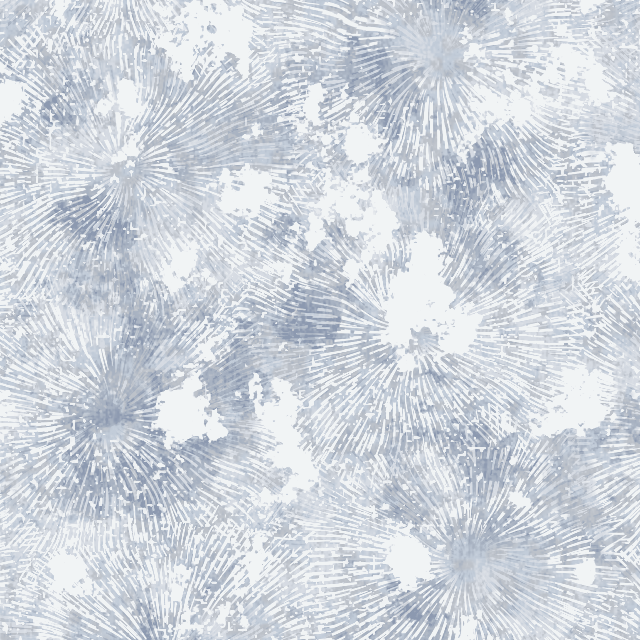
Write a Shadertoy shader that draws this pattern.

```glsl
const vec3 PAPER = vec3(0.945, 0.955, 0.96);
const vec3 PALE  = vec3(0.84, 0.86, 0.89);
const vec3 MIST  = vec3(0.76, 0.80, 0.85);
const vec3 GREY  = vec3(0.74, 0.76, 0.79);
const vec3 DUSK  = vec3(0.66, 0.70, 0.76);
const vec3 DEEP  = vec3(0.55, 0.60, 0.69);

const vec2  BURST_CELL   = vec2(0.45, 0.40);  // spacing of burst centres
const float BURST_BASE   = 0.11;              // height of the first burst row
const float BURST_JITTER = 0.25;
const float EDGE_WARP    = 0.14;              // raggedness where bursts meet
const float WOBBLE       = 0.022;             // bend of the strokes
const float STROKE_BAND  = 0.058;             // longest stroke
const float STROKE_GAP   = 0.0092;            // spacing across strokes
const float STROKE_WIDTH = 0.0015;            // half width
const float SECTORS      = 36.0;
const float INK_LEVEL    = 0.51;              // mean strength of the wash
const float BARE_LEVEL   = 0.66;              // higher means less bare paper
const float DAB_LEVEL    = 0.63;              // higher means fewer dark dabs
const float GRIT         = 0.32;
const float SPOT_CELL    = 0.085;
const float TAU          = 6.28319;

float hash(vec2 p) {
    return fract(sin(dot(p, vec2(127.1, 311.7))) * 43758.55);
}

vec2 hash2(vec2 p) {
    return vec2(hash(p), hash(p + 41.3));
}

float noise(vec2 p) {
    vec2 i = floor(p), f = fract(p);
    f = f * f * (3.0 - 2.0 * f);
    return mix(mix(hash(i), hash(i + vec2(1, 0)), f.x),
               mix(hash(i + vec2(0, 1)), hash(i + vec2(1, 1)), f.x), f.y);
}

float fbm(vec2 p) {
    float sum = 0.0, gain = 0.516;
    for (int i = 0; i < 5; i++) {
        sum += gain * noise(p);
        p = mat2(1.6, 1.2, -1.2, 1.6) * p + 7.3;
        gain *= 0.5;
    }
    return sum;
}

// Offset from the nearest burst centre (xy) and its random id (z)
vec3 nearestBurst(vec2 p, float seed) {
    vec3 best = vec3(0.0);
    float bestDist = 1e3;
    vec2 bend = WOBBLE * (vec2(noise(p * 13.0), noise(p * 13.0 + 90.0)) - 0.5);
    float col0 = floor(p.x / BURST_CELL.x);
    for (float i = -1.0; i <= 1.0; i++) {
        float col = col0 + i;
        float shift = 0.5 * mod(col, 2.0);
        float row0 = floor((p.y - BURST_BASE) / BURST_CELL.y - shift);
        for (float j = -1.0; j <= 1.0; j++) {
            vec2 id = vec2(col, row0 + j);
            vec2 centre = id + 0.5 + vec2(0.0, shift) + BURST_JITTER * (hash2(id) - 0.5);
            vec2 d = p + bend - centre * BURST_CELL - vec2(0.0, BURST_BASE);
            float warp = noise(p * 22.0 + id * 5.7 + seed * 13.0) - 0.5;
            float dist = length(d) + EDGE_WARP * warp;
            if (dist < bestDist) {
                bestDist = dist;
                best = vec3(d, hash(id + 3.7));
            }
        }
    }
    return best;
}

// Short tapered strokes that run outward from a burst centre
float strokes(vec3 burst, float seed, float soft) {
    float r = length(burst.xy);
    float turn = (atan(burst.y, burst.x) / TAU + 0.5) * SECTORS;
    float sector = min(floor(turn), SECTORS - 1.0);
    float key = seed * 17.0 + floor(burst.z * 50.0);
    float offset = hash(vec2(sector, key));
    float ring = r / STROKE_BAND + offset;
    float band = floor(ring);
    float midRadius = max(band + 0.5 - offset, 0.2) * STROKE_BAND;
    float count = max(floor(TAU * midRadius / (SECTORS * STROKE_GAP) + 0.5), 1.0);
    float lane = (turn - sector) * count;
    vec2 id = vec2(sector * 31.0 + floor(lane), band + key * 3.1);
    vec2 rnd = hash2(id), rnd2 = hash2(id + 9.1);
    float arc = TAU * r / (SECTORS * count);
    float along = ring - band - 0.5;
    float across = (fract(lane) - 0.5 - 0.4 * (rnd.x - 0.5)) * arc;
    across += along * STROKE_BAND * 0.12 * (rnd.y - 0.5);
    float halfLength = 0.16 + 0.32 * rnd2.x;
    float width = min(STROKE_WIDTH * (0.6 + 0.8 * rnd2.y), 0.28 * arc) * (1.0 + 0.7 * along);
    float body = 1.0 - smoothstep(width - soft, width + soft, abs(across));
    float ends = 1.0 - smoothstep(halfLength - 0.05, halfLength, abs(along));
    return body * ends * step(hash(id + 5.3), 0.88) * smoothstep(0.012, 0.06, r);
}

// Faint round blots
float spots(vec2 p) {
    vec2 id = floor(p / SPOT_CELL);
    vec2 rnd = hash2(id + 60.0);
    vec2 d = (fract(p / SPOT_CELL) - 0.35 - 0.3 * rnd) * SPOT_CELL;
    float radius = 0.010 + 0.008 * rnd.y + 0.005 * (noise(p * 130.0) - 0.5);
    return (1.0 - smoothstep(radius - 0.002, radius + 0.002, length(d))) * step(rnd.x, 0.35);
}

vec3 inkColour(float ink, float tint) {
    vec3 c = mix(PAPER, PALE, smoothstep(0.05, 0.32, ink));
    c = mix(c, mix(MIST, GREY, tint), smoothstep(0.32, 0.55, ink));
    c = mix(c, DUSK, smoothstep(0.55, 0.78, ink));
    return mix(c, DEEP, smoothstep(0.78, 1.0, ink));
}

void mainImage(out vec4 fragColor, in vec2 fragCoord) {
    vec2 p = fragCoord / iResolution.y;
    float soft = max(0.0005, 0.5 / iResolution.y);
    float grit = GRIT * (0.4 * noise(p * 65.0) + 0.35 * noise(p * 140.0) + 0.25 * noise(p * 290.0) - 0.5);

    // Watery ground, dark dabs, burst hearts and fine weave
    vec3 heart = nearestBurst(p, 0.0);
    float heartInk = exp(-dot(heart.xy, heart.xy) / 0.006) * noise(p * 18.0 + 4.0);
    float dab = smoothstep(DAB_LEVEL - 0.02, DAB_LEVEL + 0.05, fbm(p * 8.0 + 31.0) + grit);
    float ink = INK_LEVEL + 0.75 * (fbm(p * 12.0 + 12.0) - 0.5);
    ink += 0.25 * dab + 0.25 * heartInk + 0.12 * spots(p);
    ink += 0.16 * (noise(p * vec2(330.0, 90.0)) - 0.5) + 0.2 * (noise(p * 270.0) - 0.5);
    ink += 0.16 * strokes(nearestBurst(p, 4.0), 4.0, soft);

    // Scratched pale strokes, interleaved in three layers
    float scratch = 0.0;
    for (float i = 1.0; i <= 3.0; i++)
        scratch = max(scratch, strokes(nearestBurst(p, i), i, soft));
    float cover = mix(0.4, 1.0, smoothstep(0.34, 0.48, fbm(p * 9.0 + 80.0)));
    cover *= mix(1.0, 0.6, dab) * smoothstep(0.08, 0.3, noise(p * 120.0 + 8.0));
    ink *= 1.0 - 0.96 * scratch * cover;

    // Speckles and ragged patches of bare paper
    float speckle = smoothstep(0.74, 0.84, noise(p * 190.0 + 50.0));
    ink *= 1.0 - 0.85 * speckle * smoothstep(0.42, 0.56, fbm(p * 10.0 + 5.0));
    float bare = fbm(p * vec2(11.0, 8.5) + 57.0) + grit;
    ink *= 1.0 - 0.96 * smoothstep(BARE_LEVEL - 0.02, BARE_LEVEL + 0.02, bare);

    fragColor = vec4(inkColour(ink, smoothstep(0.3, 0.7, noise(p * 60.0 + 20.0))), 1.0);
}
```
